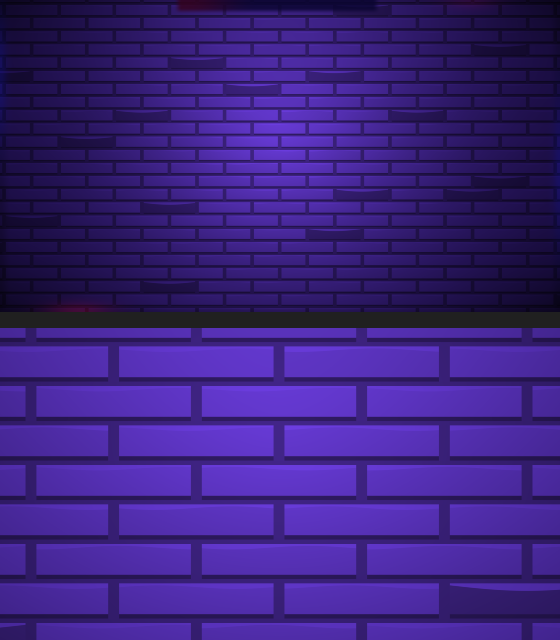
Top: the whole. Bottom: its middle third, enlarged.
Reproduce this texture procedurally as a Shadertoy shader.

```glsl
// Violet brick wall in running bond, lit by a soft spot near the centre.
// Each brick is a box with a wavy bright upper lip and a shadow below it;
// a hash picks the darker bricks, and faint colour stains sit on the borders.

#define BRICKS vec2(10.16, 23.7)    // repeats across and down
#define PHASE vec2(4.074, 15.334)   // lattice offset, in bricks
#define JOINT 0.066                 // vertical joint, share of brick length
#define BED 0.22                    // bed joint, share of course height
#define SHADOW 0.11                 // shadow line inside the bed joint
#define DARK_SHARE 0.07             // share of darker bricks
#define LIGHT_POS vec2(0.5, 0.56)
#define LIGHT_FALLOFF 2.54
#define CORE_COLOR vec3(0.39, 0.22, 0.81)
#define EDGE_COLOR vec3(0.075, 0.035, 0.21)

const float PI = 3.14159;

float hash(vec2 p) {
    vec3 q = fract(vec3(p.xyx) * 0.1031);
    q += dot(q, q.yzx + 33.33);
    return fract((q.x + q.y) * q.z);
}

// Smooth step of one pixel width around zero
float cover(float d, float px) {
    return smoothstep(-0.6 * px, 0.6 * px, d);
}

// Soft elliptical spot
float spot(vec2 uv, vec2 center, vec2 size) {
    vec2 d = (uv - center) / size;
    return exp(-dot(d, d));
}

// Brightness factor of the wall relief
float wallTone(vec2 uv) {
    vec2 cell = uv * BRICKS - PHASE;
    vec2 px = BRICKS / iResolution.xy;
    float row = floor(cell.y);
    cell.x += 0.5 * mod(row + 1.0, 2.0);
    vec2 id = vec2(floor(cell.x), row);
    vec2 f = fract(cell);

    // Face mask: joints lie at the cell sides and along its lower edge
    float side = cover(min(f.x, 1.0 - f.x) - 0.5 * JOINT, px.x);
    float face = side * cover(f.y - BED, px.y) * cover(1.0 - f.y, px.y);
    float shade = side * cover(f.y - BED + SHADOW, px.y) * (1.0 - cover(f.y - BED, px.y));

    // Per-brick variation
    float rnd = hash(id + 57.0);
    float dark = step(hash(id + 211.0), DARK_SHARE);
    float x = clamp((f.x - 0.5 * JOINT) / (1.0 - JOINT), 0.0, 1.0);
    float sag = mix(0.5 + 0.5 * sin(x * 2.0 * PI + rnd * 6.0), sin(PI * x), dark);
    float lipDepth = 0.05 + mix(0.09, 0.14, dark) * sag;
    float lip = cover(f.y - 1.0 + lipDepth, px.y);

    float body = mix(1.0, 0.69, dark) * (0.97 + 0.05 * rnd);
    body *= 0.96 + 0.06 * f.y;
    float brick = mix(body, 1.09, lip);
    float mortar = mix(0.66, 0.48, shade);
    return mix(mortar, brick, face);
}

void mainImage(out vec4 fragColor, in vec2 fragCoord) {
    vec2 uv = fragCoord / iResolution.xy;
    float aspect = iResolution.x / iResolution.y;

    // Central light
    float dist = length((uv - LIGHT_POS) * vec2(aspect, 1.0));
    float light = exp(-LIGHT_FALLOFF * pow(dist, 1.5));
    vec3 color = mix(EDGE_COLOR, CORE_COLOR, light) * wallTone(uv);

    // Border darkening, strongest in the corners
    vec2 border = abs(uv - 0.5) * 2.0;
    color *= 1.0 - 0.45 * pow(border.x * border.y, 3.0);
    color *= 1.0 - 0.2 * smoothstep(0.96, 1.0, max(border.x, border.y));

    // Blue haze on the sides, red stains at the lower and upper borders
    float haze = spot(uv, vec2(0.0, 0.75), vec2(0.012, 0.2))
               + spot(uv, vec2(1.0, 0.45), vec2(0.012, 0.25));
    color += vec3(0.01, 0.02, 0.17) * haze;
    color += vec3(0.18, 0.0, 0.02) * spot(uv, vec2(0.14, 0.0), vec2(0.06, 0.03));
    color += vec3(0.08, 0.0, 0.02) * spot(uv, vec2(0.84, 1.0), vec2(0.05, 0.03));

    // Dim strip along the upper border, red at left and blue at right
    float strip = smoothstep(0.185, 0.17, abs(uv.x - 0.495))
                * smoothstep(0.955, 0.975, uv.y);
    vec3 stripColor = mix(vec3(0.2, 0.01, 0.12), vec3(0.04, 0.02, 0.19),
                          smoothstep(0.33, 0.46, uv.x));
    color = mix(color, stripColor, 0.85 * strip);

    fragColor = vec4(clamp(color, 0.0, 1.0), 1.0);
}
```
